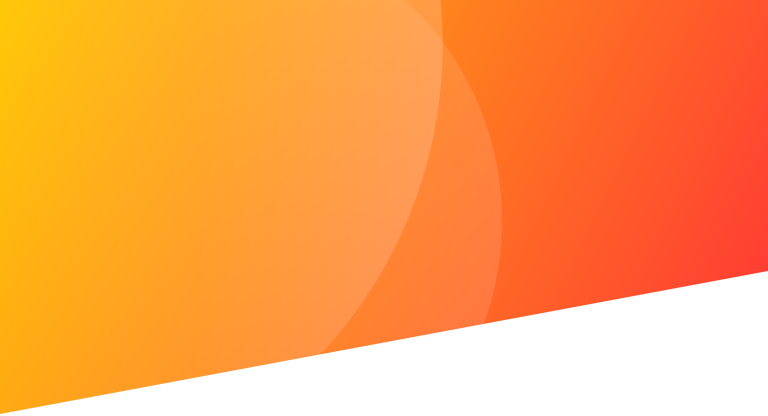
Write a Shadertoy shader that draws this background.

```glsl
// Warm diagonal gradient with two translucent discs above a slanted white base.

// All lengths are in canvas widths, origin at the lower left.
const vec3 YELLOW = vec3(1.0, 0.785, 0.035);
const vec3 RED = vec3(1.0, 0.242, 0.2);
const vec3 WHITE = vec3(1.0);

const vec2 GRADIENT_START = vec2(0.0, 0.543);
const vec2 GRADIENT_RATE = vec2(0.851, -0.417);

const vec2 LARGE_CENTER = vec2(-0.0156, 0.484);
const float LARGE_RADIUS = 0.592;
const vec2 LARGE_FADE = vec2(0.0, 0.577);   // x range of the sheen
const float LARGE_OPACITY = 0.18;

const vec2 SMALL_CENTER = vec2(0.263, 0.254);
const float SMALL_RADIUS = 0.3906;
const vec2 SMALL_FADE = vec2(0.26, 0.654);
const float SMALL_OPACITY = 0.125;

const float BASE_HEIGHT = 0.0026;
const float BASE_SLOPE = 0.1862;

// Coverage of the region where the signed distance is negative.
float coverage(float dist, float pixel) {
    return clamp(0.5 - dist / pixel, 0.0, 1.0);
}

// White veil inside a disc, growing stronger from left to right.
float discVeil(vec2 p, vec2 center, float radius, vec2 fade, float opacity, float pixel) {
    float ramp = clamp((p.x - fade.x) / (fade.y - fade.x), 0.0, 1.0);
    return opacity * ramp * coverage(length(p - center) - radius, pixel);
}

void mainImage(out vec4 fragColor, in vec2 fragCoord) {
    float pixel = 1.0 / iResolution.x;
    vec2 p = fragCoord * pixel;

    // Diagonal background gradient
    float blend = clamp(dot(p - GRADIENT_START, GRADIENT_RATE), 0.0, 1.0);
    vec3 color = mix(YELLOW, RED, blend);

    // Overlapping discs
    color = mix(color, WHITE, discVeil(p, SMALL_CENTER, SMALL_RADIUS, SMALL_FADE, SMALL_OPACITY, pixel));
    color = mix(color, WHITE, discVeil(p, LARGE_CENTER, LARGE_RADIUS, LARGE_FADE, LARGE_OPACITY, pixel));

    // Slanted white base
    float baseDist = (p.y - BASE_HEIGHT - BASE_SLOPE * p.x) / length(vec2(1.0, BASE_SLOPE));
    color = mix(color, WHITE, coverage(baseDist, pixel));

    fragColor = vec4(color, 1.0);
}
```
